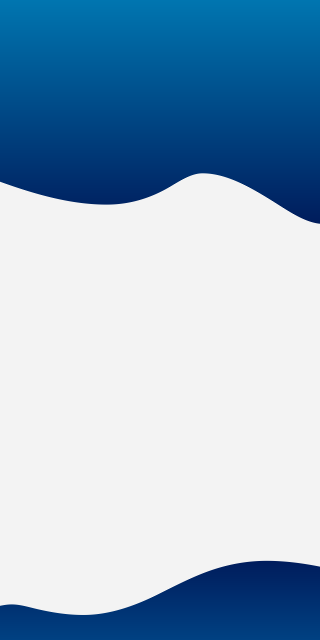
A WebGL 1 fragment shader for this background:

```glsl
precision highp float;
// Pale page between a blue gradient wave above and a smaller one below.

uniform vec2 u_resolution;

#define PAPER vec3(0.952)
#define SKY_BLUE vec3(0.0, 0.46, 0.69)
#define NAVY vec3(0.0, 0.11, 0.36)
#define DEEP_BLUE vec3(0.0, 0.255, 0.51)
#define UPPER_LOW 0.650
#define LOWER_HIGH 0.124

// Cubic Hermite span; each knot holds x, height and slope.
float span(float x, vec3 a, vec3 b) {
  float w = b.x - a.x;
  float t = clamp((x - a.x) / w, 0.0, 1.0);
  float s = 1.0 - t;
  return a.y * s * s * (1.0 + 2.0 * t) + b.y * t * t * (3.0 - 2.0 * t)
       + w * t * s * (a.z * s - b.z * t);
}

// Lower edge of the upper wave.
float upperEdge(float x) {
  vec3 start = vec3(0.0, 0.7161, -0.18);
  vec3 trough = vec3(0.3333, 0.6803, 0.0);
  vec3 rise = vec3(0.5339, 0.7090, 0.30);
  vec3 crest = vec3(0.6328, 0.7292, 0.0);
  vec3 fall = vec3(0.8464, 0.6875, -0.31);
  vec3 end = vec3(1.0, 0.6504, -0.05);
  if (x < trough.x) return span(x, start, trough);
  if (x < rise.x) return span(x, trough, rise);
  if (x < crest.x) return span(x, rise, crest);
  if (x < fall.x) return span(x, crest, fall);
  return span(x, fall, end);
}

// Upper edge of the lower wave.
float lowerEdge(float x) {
  vec3 start = vec3(0.0, 0.0534, 0.10);
  vec3 bump = vec3(0.0365, 0.0556, 0.0);
  vec3 dip = vec3(0.1172, 0.0482, -0.115);
  vec3 trough = vec3(0.2604, 0.0391, 0.0);
  vec3 rise = vec3(0.4948, 0.0716, 0.25);
  vec3 shoulder = vec3(0.6510, 0.1074, 0.18);
  vec3 crest = vec3(0.8333, 0.1237, 0.0);
  vec3 end = vec3(1.0, 0.1146, -0.10);
  if (x < bump.x) return span(x, start, bump);
  if (x < dip.x) return span(x, bump, dip);
  if (x < trough.x) return span(x, dip, trough);
  if (x < rise.x) return span(x, trough, rise);
  if (x < shoulder.x) return span(x, rise, shoulder);
  if (x < crest.x) return span(x, shoulder, crest);
  return span(x, crest, end);
}

// Antialiased coverage from a signed height, in canvas units.
float coverage(float h) {
  return clamp(h * u_resolution.y + 0.5, 0.0, 1.0);
}

void main() {
  vec2 uv = gl_FragCoord.xy / u_resolution;

  // Vertical gradients, darkest beside the page.
  vec3 upper = mix(NAVY, SKY_BLUE, clamp((uv.y - UPPER_LOW) / (1.0 - UPPER_LOW), 0.0, 1.0));
  vec3 lower = mix(DEEP_BLUE, NAVY, clamp(uv.y / LOWER_HIGH, 0.0, 1.0));

  // Waves over the page.
  vec3 color = mix(PAPER, upper, coverage(uv.y - upperEdge(uv.x)));
  color = mix(color, lower, coverage(lowerEdge(uv.x) - uv.y));
  gl_FragColor = vec4(color, 1.0);
}
```
